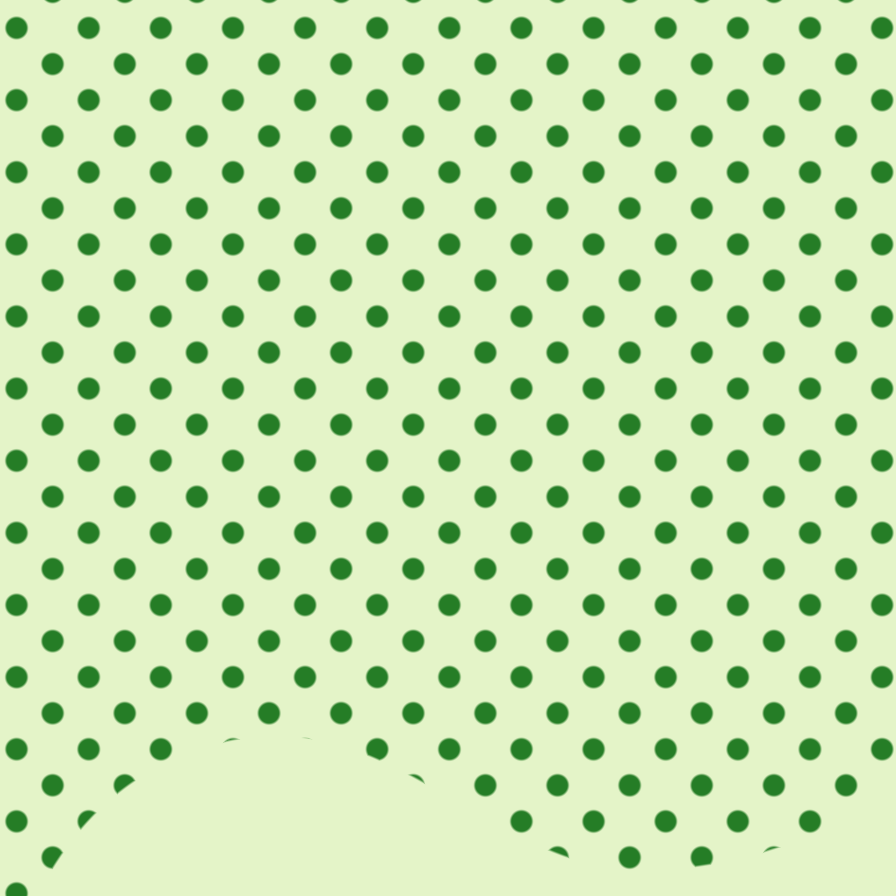
Give the GLSL for this pattern, as a Shadertoy shader.

```glsl
#define PITCH 0.0805
#define DOT_RADIUS 0.0122
#define DOT_ORIGIN vec2(0.0185, 0.9688)
#define EDGE_SOFTNESS 0.0018
#define CREST vec2(0.31, 0.179)
#define TROUGH vec2(0.715, 0.029)
#define PAPER vec3(0.896, 0.957, 0.784)
#define INK vec3(0.145, 0.49, 0.15)

const float PI = 3.14159265;

// Distance to the nearest point of a square grid
float gridDistance(vec2 p) {
    return length(p - PITCH * round(p / PITCH));
}

// Polka dots: two square grids, offset by half a cell
float dotDistance(vec2 p) {
    vec2 q = p - DOT_ORIGIN;
    return min(gridDistance(q), gridDistance(q + 0.5 * PITCH)) - DOT_RADIUS;
}

// Height of the bare area: steep left flank, cosine descent, gentle rise
float bareHeight(float x) {
    if (x < CREST.x) {
        float d = CREST.x - x;
        float d2 = d * d;
        return CREST.y - 1.9 * d2 - 110.0 * d2 * d2 * d2;
    }
    if (x < TROUGH.x) {
        float t = (x - CREST.x) / (TROUGH.x - CREST.x);
        return mix(CREST.y, TROUGH.y, 0.5 - 0.5 * cos(PI * t));
    }
    float d = x - TROUGH.x;
    return TROUGH.y + 1.08 * d * d;
}

// Signed distance to the wavy border, positive where dots remain
float borderDistance(vec2 p) {
    float h = bareHeight(p.x);
    float slope = (bareHeight(p.x + 0.001) - h) / 0.001;
    return (p.y - h) / sqrt(1.0 + slope * slope);
}

void mainImage(out vec4 fragColor, in vec2 fragCoord) {
    vec2 p = fragCoord / iResolution.y;
    float soft = max(EDGE_SOFTNESS, 0.75 / iResolution.y);

    // Keep only the dots above the border
    float shape = max(dotDistance(p), -borderDistance(p));
    float coverage = 1.0 - smoothstep(-soft, soft, shape);

    fragColor = vec4(mix(PAPER, INK, coverage), 1.0);
}
```
